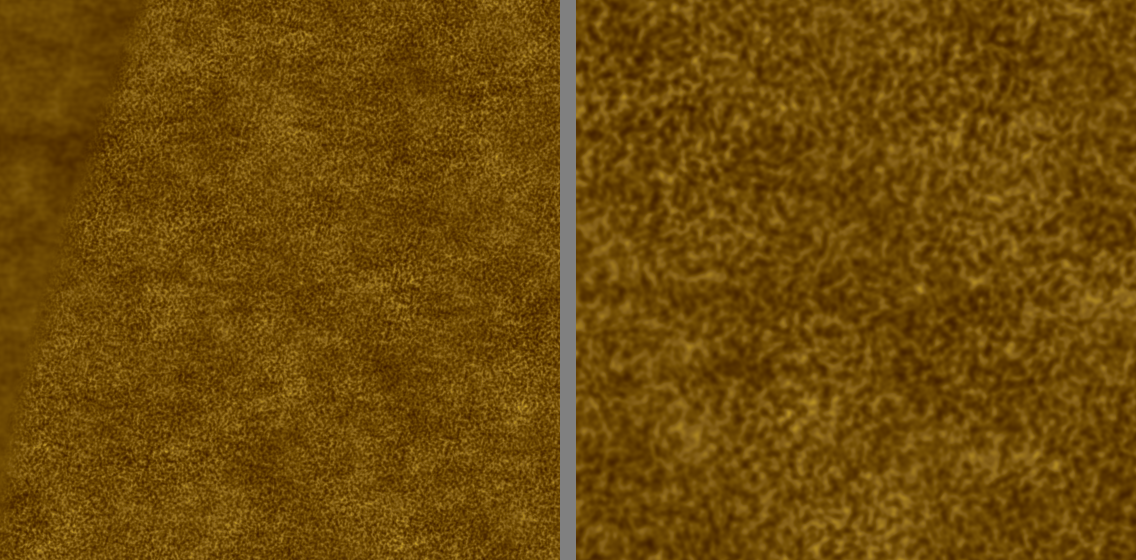
Left, the full canvas; right, a detail of the centre.
Write a Shadertoy shader that draws this texture.

```glsl
// Golden brown plush cloth with fine grain, beside a blurred fold on the left.

float hash(vec2 p) {
    return fract(sin(dot(p, vec2(127.1, 311.7))) * 43758.5453);
}

// Contribution of one lattice corner: a random unit slope.
float slope(vec2 cell, vec2 corner, vec2 f) {
    float a = 6.2832 * hash(cell + corner);
    return dot(vec2(cos(a), sin(a)), f - corner);
}

// Gradient noise, centred on zero with a deviation near 0.25.
float noise(vec2 p) {
    vec2 i = floor(p), f = fract(p);
    vec2 u = f * f * f * (f * (f * 6.0 - 15.0) + 10.0);
    float low = mix(slope(i, vec2(0, 0), f), slope(i, vec2(1, 0), f), u.x);
    float high = mix(slope(i, vec2(0, 1), f), slope(i, vec2(1, 1), f), u.x);
    return mix(low, high, u.y);
}

mat2 turn(float a) {
    return mat2(cos(a), sin(a), -sin(a), cos(a));
}

// Worn patches, from large to small, slightly wider than tall.
float mottle(vec2 p) {
    float sum = 0.0, freq = 5.0;
    p.y *= 1.25;
    for (int k = 0; k < 5; k++) {
        sum += 1.05 * noise(p * freq + 17.3 * float(k));
        p = turn(0.35) * p;
        freq *= 1.9;
    }
    return sum;
}

// Short pile: small rounded tufts, gently bent out of line.
float pile(vec2 p) {
    p += 0.003 * vec2(noise(p * 32.0), noise(p * 32.0 + 51.0));
    float tufts = 3.7 * noise(turn(0.25) * p * vec2(162.0, 140.0));
    float fibres = 2.2 * noise(turn(-0.5) * p * 235.0 + 9.0);
    return (tufts + fibres) * (1.0 + 0.4 * noise(p * 9.0 + 4.0));
}

// Maps a tone, roughly -2 to 2, to the dye colour.
vec3 dye(float tone) {
    vec3 col = vec3(0.43, 0.288, 0.014) + tone * vec3(0.060, 0.058, 0.012);
    col.b += 0.065 * smoothstep(0.4, 1.6, tone);
    return clamp(col, 0.0, 1.0);
}

void mainImage(out vec4 fragColor, in vec2 fragCoord) {
    vec2 uv = fragCoord / iResolution.xy;

    // Soft slanted border between the fold and the cloth in focus
    float border = 0.27 * pow(uv.y, 1.25) - 0.01 + 0.015 * noise(uv * 14.0);
    float side = uv.x - border;
    float focus = smoothstep(-0.035, 0.035, side);

    // Cloth: patches, faint sideways creases and grain
    float crease = noise(turn(-0.12) * uv * vec2(7.0, 60.0));
    float cloth = mottle(uv) + 0.8 * crease + pile(uv);
    cloth += 0.06 * (cloth * cloth - 1.0) + 0.05;

    // Fold: blurred blotches, a dark band and a shaded border
    float fold = -0.25 + 1.1 * noise(uv * vec2(14.0, 18.0));
    fold += 1.1 * noise(uv * vec2(34.0, 42.0)) + 0.9 * noise(uv * vec2(75.0, 85.0));
    fold += 0.5 * noise(uv * vec2(12.0, 70.0) + 3.0);
    fold -= 0.9 * exp(-pow((uv.y - 0.74) / 0.035, 2.0));
    fold -= 0.8 * smoothstep(0.4, 1.0, uv.y) * exp(-pow(side / 0.05, 2.0));

    fragColor = vec4(dye(mix(fold, cloth, focus)), 1.0);
}
```
